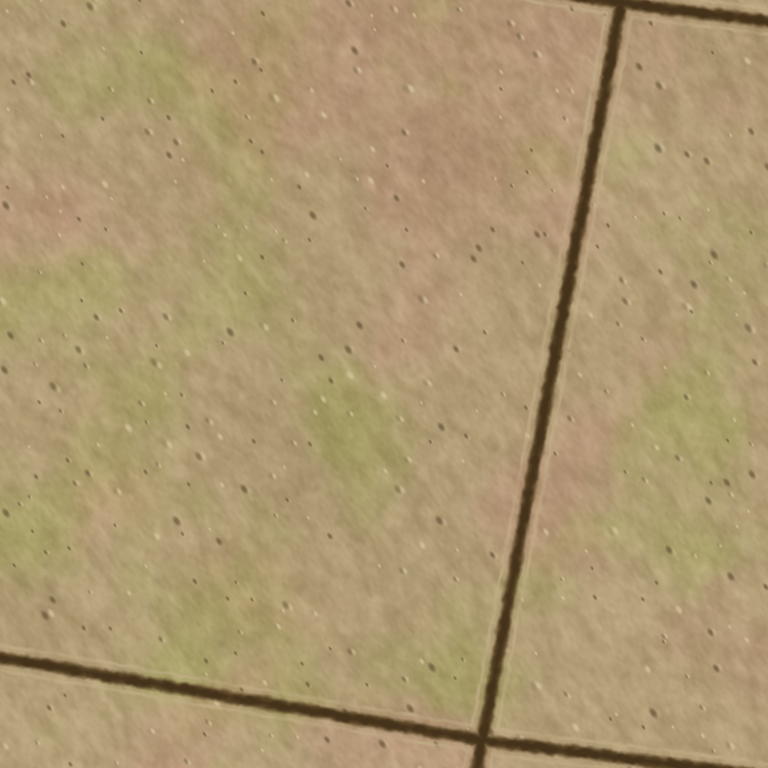
Write a WebGL 1 fragment shader that draws this texture.

```glsl
precision highp float;
// Sandy paving slabs seen slightly turned, split by thin dark joints with pale worn rims.
// A skewed lattice gives the slabs; layered value noise gives stain and slanted grain,
// and a jittered grid scatters small pits with bright chips beside them.

uniform vec2 u_resolution;

const vec2 CROSSING = vec2(0.628, 0.036);    // where two joints meet
const vec2 AXIS_ACROSS = vec2(0.965, -0.166);
const vec2 AXIS_UP = vec2(0.181, 0.960);
const float SLAB_SIZE = 0.978;
const float RIGHT_TILT = 0.046;              // slabs on the right lie a little flatter
const float JOINT_HALF = 0.0080;
const float JOINT_SOFT = 0.0030;
const float JOINT_WOBBLE = 0.0028;
const float RIM_OFFSET = 0.0165;
const float RIM_WIDTH = 0.0045;
const vec2 GRAIN_DIR = vec2(0.58, -0.81);
const float SPECK_CELLS = 30.0;
const float SPECK_CHANCE = 0.42;

const vec3 SAND = vec3(0.692, 0.612, 0.462);
const vec3 CHIP = vec3(0.84, 0.77, 0.62);
const vec3 PIT = vec3(0.40, 0.33, 0.22);
const vec3 RIM = vec3(0.76, 0.68, 0.53);
const vec3 JOINT_EDGE = vec3(0.36, 0.28, 0.155);
const vec3 JOINT_CORE = vec3(0.27, 0.195, 0.105);
const vec3 MOSS_SHIFT = vec3(-0.030, 0.012, -0.050);
const vec3 ROSE_SHIFT = vec3(0.018, -0.022, 0.008);

float hash(vec2 p) {
  vec3 q = fract(vec3(p.xyx) * 0.1031);
  q += dot(q, q.yzx + 33.33);
  return fract((q.x + q.y) * q.z);
}

float noise(vec2 p) {
  vec2 i = floor(p), f = fract(p);
  f = f * f * (3.0 - 2.0 * f);
  return mix(mix(hash(i), hash(i + vec2(1, 0)), f.x),
             mix(hash(i + vec2(0, 1)), hash(i + vec2(1, 1)), f.x), f.y);
}

float fbm(vec2 p) {
  float sum = 0.0, amp = 0.533;
  for (int i = 0; i < 4; i++) {
    sum += amp * noise(p);
    p = mat2(1.6, 1.2, -1.2, 1.6) * p + 17.3;
    amp *= 0.5;
  }
  return sum;
}

// Rotates so that x runs along the grain
vec2 alongGrain(vec2 p) {
  return vec2(dot(p, GRAIN_DIR), dot(p, vec2(-GRAIN_DIR.y, GRAIN_DIR.x)));
}

// Soft elongated spot of the given radius
float spot(vec2 d, float radius, float px) {
  float dist = length(alongGrain(d) * vec2(0.65, 1.15));
  return 1.0 - smoothstep(radius * 0.35 - px, radius * 1.2 + px, dist);
}

// x: pit cover, y: chip cover
vec2 specks(vec2 p, float px) {
  vec2 cover = vec2(0.0), cell = floor(p * SPECK_CELLS);
  for (int j = -1; j <= 1; j++) {
    for (int i = -1; i <= 1; i++) {
      vec2 id = cell + vec2(i, j) + 50.0;
      if (hash(id + 7.7) > SPECK_CHANCE) continue;
      vec2 jitter = vec2(hash(id + 11.3), hash(id + 29.1));
      vec2 d = p - (id - 50.0 + jitter) / SPECK_CELLS;
      float size = mix(0.0020, 0.0052, pow(hash(id + 41.9), 2.0));
      float kind = hash(id + 63.5);
      vec2 apart = size * vec2(1.3, -0.7 + jitter.x);
      cover.x = max(cover.x, spot(d, size, px) * smoothstep(0.1, 0.7, kind));
      cover.y = max(cover.y, spot(d - apart, size * 0.9, px) * smoothstep(0.95, 0.3, kind));
    }
  }
  return cover;
}

void main() {
  vec2 p = gl_FragCoord.xy / u_resolution;
  float px = 0.5 / min(u_resolution.x, u_resolution.y);

  // Lattice coordinates: whole numbers lie on the joints
  vec2 r = p - CROSSING;
  float area = AXIS_ACROSS.x * AXIS_UP.y - AXIS_ACROSS.y * AXIS_UP.x;
  vec2 slab = vec2(r.x * AXIS_UP.y - r.y * AXIS_UP.x,
                   AXIS_ACROSS.x * r.y - AXIS_ACROSS.y * r.x) / area;
  slab.y -= RIGHT_TILT * max(slab.x, 0.0);
  vec2 toJoint = abs(fract(slab + 0.5) - 0.5) * SLAB_SIZE;
  float wobble = noise(p * 95.0) + 0.5 * noise(p * 210.0) - 0.75;
  float dist = min(toJoint.x, toJoint.y) + JOINT_WOBBLE * wobble;

  // Stone: broad stains, slanted grain, slight tone change per slab
  vec2 g = alongGrain(p + 3.0);
  float grain = fbm(g * vec2(38.0, 75.0)) - 0.5;
  float fine = noise(g * vec2(130.0, 230.0)) - 0.5;
  float stain = fbm(p * 5.0 + 4.0) - 0.5;
  vec3 color = SAND + 0.13 * grain + 0.035 * fine + 0.05 * stain;
  color += MOSS_SHIFT * smoothstep(0.48, 0.78, fbm(p * 6.5 + 21.0));
  color += ROSE_SHIFT * smoothstep(0.42, 0.72, fbm(p * 5.5 + 47.0));
  color += 0.014 * (hash(floor(slab) + 9.0) - 0.5);

  vec2 speck = specks(p, px);
  color = mix(color, CHIP, 0.75 * speck.y);
  color = mix(color, PIT, 0.72 * speck.x);

  // Worn rim, then the joint itself
  float rim = 1.0 - smoothstep(0.0, RIM_WIDTH, abs(dist - RIM_OFFSET));
  color = mix(color, RIM, rim * (0.25 + 0.6 * noise(p * 60.0 + 8.0)));
  float core = 1.0 - smoothstep(0.001, JOINT_HALF, dist + 0.004 * (noise(p * 120.0) - 0.5));
  vec3 joint = mix(JOINT_EDGE, JOINT_CORE, core);
  float cover = 1.0 - smoothstep(JOINT_HALF - JOINT_SOFT - px, JOINT_HALF + JOINT_SOFT + px, dist);
  gl_FragColor = vec4(mix(color, joint, cover), 1.0);
}
```
